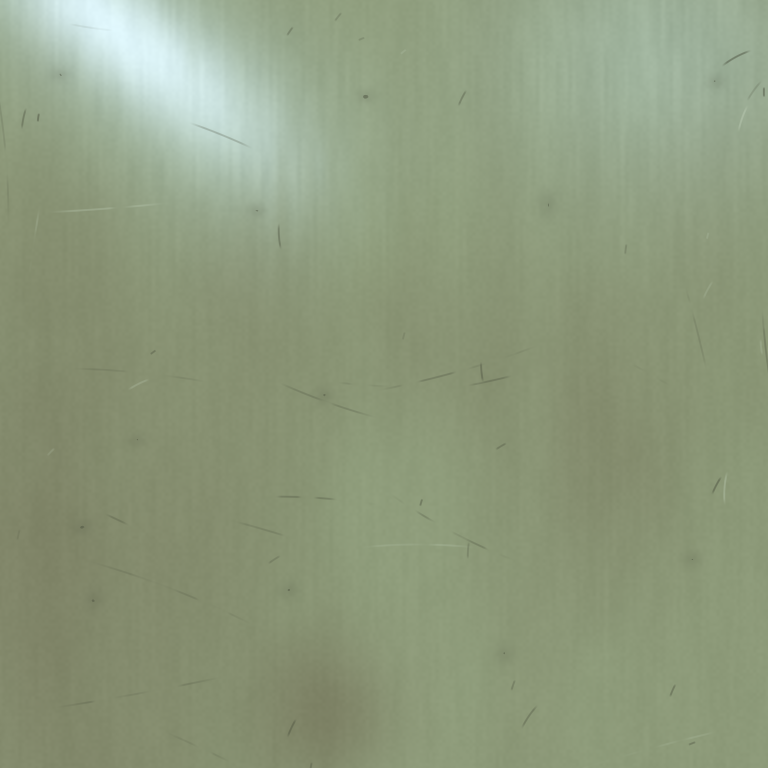
Reproduce this texture procedurally as a WebGL 1 fragment shader.

```glsl
precision highp float;
// Worn, glossy green painted panel with a diagonal glare, fine grain and scratches.
uniform vec2 u_resolution;

const vec3 PAINT = vec3(0.555, 0.608, 0.478);
const vec3 SHADE = vec3(0.508, 0.533, 0.417);
const vec3 SHEEN = vec3(0.645, 0.730, 0.655);
const vec3 GLARE = vec3(0.870, 0.960, 0.980);
const vec3 MARK  = vec3(0.290, 0.310, 0.240);
const vec3 SCUFF = vec3(0.740, 0.800, 0.710);

const vec2 GLARE_START = vec2(0.10, 1.0);
const vec2 GLARE_DIR = vec2(0.78, -0.626);
const float GLARE_WIDTH = 0.062;
const float HALO_WIDTH = 0.135;
const float GRAIN = 0.018;
const float MOTTLE = 0.014;
const float BANDING = 0.022;
const float SCRATCH_WIDTH = 0.0009;
const int SCRATCHES = 22;
const int NICKS = 34;
const int SPECKS = 12;

float hash(vec2 p) {
  vec3 q = fract(vec3(p.xyx) * 0.1031);
  q += dot(q, q.yzx + 33.33);
  return fract((q.x + q.y) * q.z);
}

float noise(vec2 p) {
  vec2 i = floor(p), f = fract(p);
  f = f * f * (3.0 - 2.0 * f);
  vec2 e = vec2(1.0, 0.0);
  return mix(mix(hash(i), hash(i + e), f.x),
             mix(hash(i + e.yx), hash(i + e.xx), f.x), f.y);
}

float cloud(vec2 p) {
  return 0.55 * noise(p) + 0.3 * noise(p * 2.1 + 7.0) + 0.15 * noise(p * 4.3 + 19.0);
}

float blob(vec2 p, vec2 center, vec2 size) {
  vec2 d = (p - center) / size;
  return exp(-dot(d, d));
}

// Tapered, slightly bent line of the given half length.
float stroke(vec2 p, float angle, float halfLen, float bend, float width, float px) {
  float c = cos(angle), s = sin(angle);
  float along = c * p.x + s * p.y;
  float across = c * p.y - s * p.x + bend * along * along;
  float line = 1.0 - smoothstep(width - 0.5 * px, width + px, abs(across));
  return line * (1.0 - smoothstep(0.5 * halfLen, halfLen, abs(along)));
}

void main() {
  vec2 uv = gl_FragCoord.xy / u_resolution;
  float px = 1.0 / min(u_resolution.x, u_resolution.y);

  // Uneven paint, dirtier on the left and in a few soft stains
  float dirt = 0.95 * (1.0 - smoothstep(0.06, 0.48, uv.x)) * (1.0 - smoothstep(0.6, 0.88, uv.y));
  dirt += blob(uv, vec2(0.43, 0.07), vec2(0.09, 0.10));
  dirt += 0.60 * blob(uv, vec2(0.78, 0.42), vec2(0.12, 0.18));
  dirt += 0.45 * blob(uv, vec2(0.53, 0.55), vec2(0.20, 0.13));
  dirt += 0.8 * (cloud(uv * vec2(6.0, 3.5) + 3.0) - 0.45);
  vec3 color = mix(PAINT, SHADE, clamp(dirt, 0.0, 1.2));

  // Broad sheen and the bright diagonal glare
  vec2 g = uv - GLARE_START;
  float along = dot(g, GLARE_DIR);
  float across = dot(g, vec2(-GLARE_DIR.y, GLARE_DIR.x));
  float rough = 0.03 * (noise(uv * vec2(60.0, 14.0)) - 0.5);
  float reach = 1.0 - smoothstep(0.22, 0.56, along + rough);
  float halo = exp(-pow(across / HALO_WIDTH, 2.0)) * reach;
  float core = exp(-pow((across + 0.3 * rough) / GLARE_WIDTH, 2.0));
  core *= smoothstep(-0.16, 0.03, along) * (1.0 - smoothstep(0.06, 0.46, along + rough));
  float corner = 0.8 * blob(uv, vec2(0.87, 0.93), vec2(0.24, 0.19));
  float sheen = clamp(halo + corner, 0.0, 1.0);
  color = mix(color, SHEEN, sheen);
  color = mix(color, GLARE, core);

  // Vertical brush grain, wide bands and fine mottling
  float grain = noise(uv * vec2(190.0, 9.0)) + noise(uv * vec2(95.0, 22.0) + 31.0) - 1.0;
  color += GRAIN * grain * (0.6 + 1.1 * sheen);
  color += BANDING * (noise(uv * vec2(17.0, 1.3) + 5.0) - 0.5) * vec3(0.8, 1.0, 0.9);
  color += MOTTLE * (noise(uv * 230.0) - 0.5);

  // Long faint scratches, mostly near level
  for (int i = 0; i < SCRATCHES; i++) {
    float k = float(i) + 1.0;
    vec2 center = vec2(hash(vec2(k, 1.7)), hash(vec2(k, 5.3)));
    float angle = 0.9 * (hash(vec2(k, 9.1)) - 0.62);
    if (hash(vec2(k, 12.4)) > 0.78) angle += 1.5;
    float halfLen = mix(0.03, 0.13, hash(vec2(k, 15.9)));
    float bend = 1.6 * (hash(vec2(k, 21.2)) - 0.5);
    float ink = stroke(uv - center, angle, halfLen, bend, SCRATCH_WIDTH, px);
    ink *= mix(0.12, 0.34, hash(vec2(k, 27.5))) * smoothstep(0.2, 0.65, noise(uv * 45.0 + k));
    color = mix(color, hash(vec2(k, 33.8)) > 0.82 ? SCUFF : MARK, ink);
  }

  // Short steep nicks, gathered towards the top
  for (int i = 0; i < NICKS; i++) {
    float k = float(i) + 60.0;
    vec2 center = vec2(hash(vec2(k, 2.6)), 1.0 - pow(hash(vec2(k, 6.4)), 1.5));
    float angle = mix(0.3, 1.7, hash(vec2(k, 11.3)));
    float halfLen = mix(0.005, 0.024, pow(hash(vec2(k, 17.7)), 2.0));
    float ink = stroke(uv - center, angle, halfLen, 4.0, SCRATCH_WIDTH, px);
    ink *= mix(0.15, 0.5, hash(vec2(k, 23.9)));
    color = mix(color, hash(vec2(k, 29.1)) > 0.75 ? SCUFF : MARK, ink);
  }

  // Few dark chips, each in a soft smudge
  for (int i = 0; i < SPECKS; i++) {
    float k = float(i) + 120.0;
    vec2 d = uv - vec2(hash(vec2(k, 3.3)), hash(vec2(k, 8.2)));
    d += 0.003 * (vec2(noise(uv * 160.0), noise(uv * 160.0 + 50.0)) - 0.5);
    d.y *= mix(0.6, 1.5, hash(vec2(k, 13.6)));
    float radius = mix(0.0012, 0.0065, pow(hash(vec2(k, 19.4)), 2.5));
    float chip = 1.0 - smoothstep(radius - px, radius + px, length(d));
    float smudge = exp(-dot(d, d) / 0.00016);
    color = mix(color, MARK, max(0.55 * chip, 0.13 * smudge));
  }

  gl_FragColor = vec4(clamp(color, 0.0, 1.0), 1.0);
}
```
